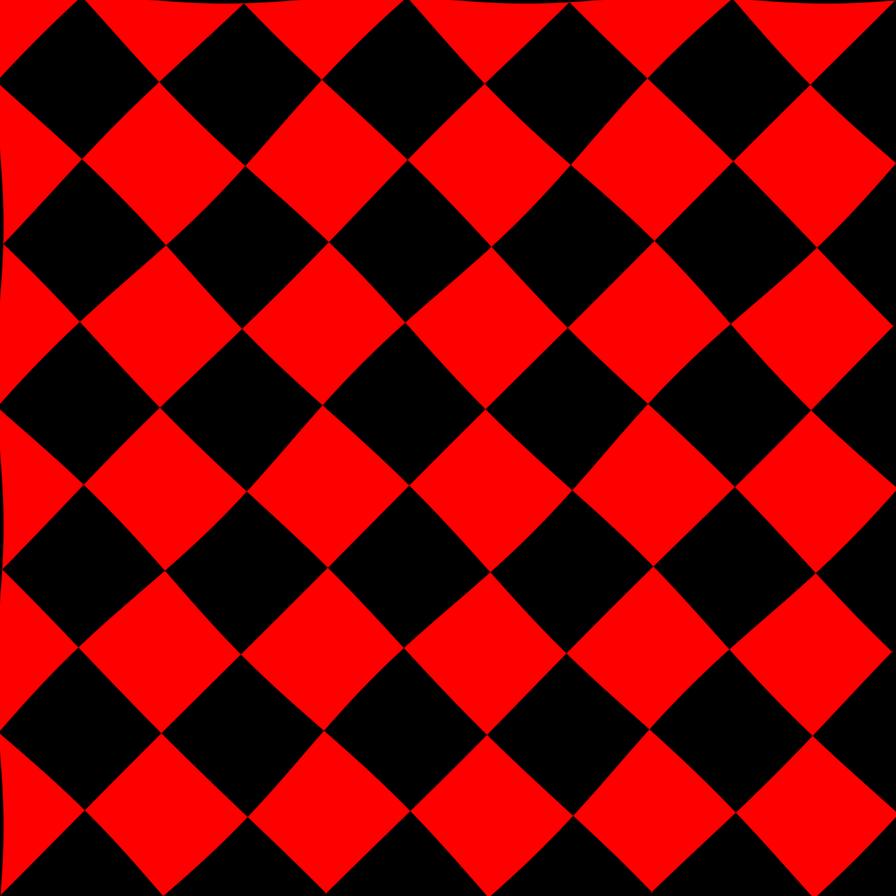
A Shadertoy shader for this pattern:

```glsl
const float TAU = 6.2831853;
const float REPEATS = 5.505;      // diamonds across and down
const float WAVE_CYCLES = 2.98;   // ripples across the canvas
const float WAVE_HEIGHT = 0.004;  // ripple amplitude, in canvas units
const float EDGE_PIXELS = 0.8;    // half width of the edge smoothing
const vec3 RED = vec3(0.996, 0.0, 0.0);
const vec3 BLACK = vec3(0.0);

// Shift each axis by a sine of the other one
vec2 ripple(vec2 p) {
    return p + WAVE_HEIGHT * sin(TAU * WAVE_CYCLES * p.yx);
}

// Signed distance to the diamond edges, positive inside the red ones
float diamondDistance(vec2 p) {
    vec2 fold = abs(fract(p * REPEATS) - 0.5);
    return (fold.x + fold.y - 0.5) / (sqrt(2.0) * REPEATS);
}

// Signed distance to the border of the rippled sheet, positive inside
float sheetDistance(vec2 p) {
    vec2 inset = 0.5 - abs(p - 0.5);
    return min(inset.x, inset.y);
}

void mainImage(out vec4 fragColor, in vec2 fragCoord) {
    // Unit canvas measured from the upper left
    vec2 p = fragCoord / iResolution.xy;
    p.y = 1.0 - p.y;

    vec2 sheet = ripple(p);
    float soft = EDGE_PIXELS / min(iResolution.x, iResolution.y);

    // Outside the sheet stays black
    float diamond = smoothstep(-soft, soft, diamondDistance(sheet));
    float inside = smoothstep(-soft, soft, sheetDistance(sheet));

    fragColor = vec4(mix(BLACK, RED, diamond * inside), 1.0);
}
```
